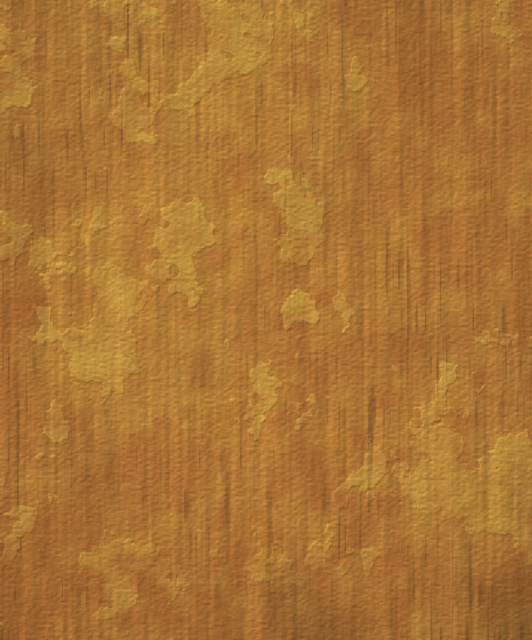
A Shadertoy shader for this texture:

```glsl
#define RUST vec3(0.645, 0.405, 0.190)
#define OCHRE vec3(0.710, 0.515, 0.226)
#define GOLD vec3(0.745, 0.575, 0.250)
#define UMBER vec3(0.40, 0.26, 0.14)
#define FIBRE_DENSITY 145.0
#define FIBRE_DEPTH 0.25
#define RELIEF_SCALE vec2(165.0, 235.0)
#define RELIEF_DEPTH 0.25
#define FLAKE_SCALE 9.0
#define FLAKE_LEVEL 0.66
#define STREAK_DEPTH 0.45

float hash(vec2 p) {
    vec3 q = fract(p.xyx * vec3(0.1031, 0.1030, 0.0973));
    q += dot(q, q.yzx + 33.33);
    return fract((q.x + q.y) * q.z);
}

float noise(vec2 p) {
    vec2 cell = floor(p);
    vec2 f = fract(p);
    f = f * f * (3.0 - 2.0 * f);
    return mix(mix(hash(cell), hash(cell + vec2(1, 0)), f.x),
               mix(hash(cell + vec2(0, 1)), hash(cell + vec2(1, 1)), f.x), f.y);
}

float fbm(vec2 p) {
    float sum = 0.0;
    float amp = 0.5;
    for (int i = 0; i < 5; i++) {
        sum += amp * noise(p);
        p = mat2(1.6, 1.2, -1.2, 1.6) * p + 17.3;
        amp *= 0.5;
    }
    return sum / 0.96875;
}

// Height of the thin paint layer, ragged at its borders
float paintLayer(vec2 p) {
    vec2 warp = vec2(fbm(p * 22.0), fbm(p * 22.0 + 40.0)) - 0.5;
    float region = fbm(p * 3.0 + 71.0) - 0.5;
    float crumbs = fbm(p * 45.0 + 15.0) - 0.5;
    vec2 q = (p + 0.06 * warp) * vec2(1.2, 0.9) * FLAKE_SCALE;
    return fbm(q + 9.0) + 0.5 * region + 0.25 * crumbs;
}

float flakeMask(float layer) {
    return smoothstep(FLAKE_LEVEL - 0.015, FLAKE_LEVEL + 0.025, layer);
}

// Small plaster bumps, a little wider than tall
float bumps(vec2 p) {
    vec2 q = p * RELIEF_SCALE;
    return 0.7 * noise(q) + 0.3 * noise(q * 1.7 + 31.0);
}

// Vertical ribs and finer threads, centred on zero
float fibres(vec2 p) {
    float x = p.x + 0.002 * noise(p * vec2(8.0, 5.0));
    float ribs = noise(vec2(x * FIBRE_DENSITY, p.y * 3.5));
    float threads = noise(vec2(x * FIBRE_DENSITY * 1.7 + 50.0, p.y * 12.0));
    float bands = noise(vec2(x * 45.0 + 90.0, p.y * 1.5));
    return 0.5 * ribs + 0.38 * threads + 0.12 * bands - 0.5;
}

// Sparse dark cracks running along the fibres
float streaks(vec2 p) {
    float line = noise(vec2(p.x * 215.0 + 13.0, p.y * 14.0));
    float area = smoothstep(0.45, 0.7, fbm(p * vec2(9.0, 4.0) + 55.0));
    return smoothstep(0.7, 0.96, line) * (0.3 + 0.7 * area);
}

void mainImage(out vec4 fragColor, in vec2 fragCoord) {
    vec2 p = fragCoord / iResolution.y;
    vec2 uv = fragCoord / iResolution.xy;
    vec2 lightStep = vec2(-0.0017, 0.0024);

    // Cloudy ground, redder towards the bottom and the sides
    float cloud = fbm(p * vec2(6.0, 4.5) + 3.0) - 0.5;
    float mottle = fbm(p * 32.0 + 20.0) - 0.5;
    float low = smoothstep(0.42, 0.05, uv.y);
    float side = smoothstep(0.25, 0.5, abs(uv.x - 0.5));
    float tone = 0.58 + 1.0 * cloud + 1.2 * mottle - 0.25 * low - 0.12 * side;
    vec3 color = mix(RUST, OCHRE, clamp(tone, 0.0, 1.0));

    // Golden flakes with a lit rim and a thin shadow
    float layer = paintLayer(p);
    float flake = flakeMask(layer);
    float rim = flake - flakeMask(paintLayer(p + lightStep));
    float worn = clamp(0.65 + 1.2 * mottle - 0.35 * low, 0.0, 1.0);
    color = mix(color, GOLD, flake * worn);
    color *= 1.0 + 0.12 * rim;

    // Bare reddish patches where the layer has gone
    float bare = smoothstep(0.33, 0.29, layer);
    color = mix(color, RUST, 0.6 * bare);

    // Brown smudges, mostly low down
    float smudge = smoothstep(0.52, 0.78, fbm(p * vec2(6.0, 4.5) + 120.0));
    color = mix(color, UMBER, smudge * (0.15 + 0.3 * low));

    // Wood fibres, cracks and embossed plaster
    float emboss = bumps(p) - bumps(p + lightStep);
    color *= 1.0 + FIBRE_DEPTH * fibres(p) * (1.0 - 0.3 * flake);
    color = mix(color, UMBER, STREAK_DEPTH * streaks(p) * (1.0 - 0.5 * flake));
    color *= 1.0 + RELIEF_DEPTH * emboss;

    // Soft darkening at the borders
    vec2 border = abs(uv - 0.5);
    color *= 1.02 - 0.16 * dot(border, border);

    fragColor = vec4(color, 1.0);
}
```
